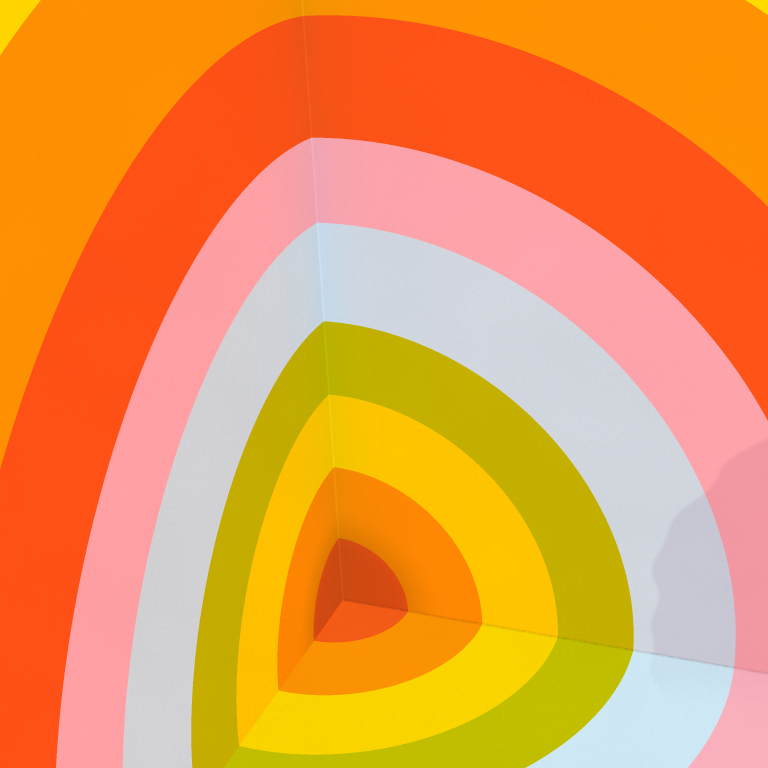
Write a Shadertoy shader that draws this background.

```glsl
// Concentric painted bands wrapped around the inner corner of a room.
// Each of the three faces has its own oblique perspective frame, in which
// every band is a plain circle; light, creases and a cast shadow go on top.

#define CORNER vec2(0.4466, 0.2188)
#define UP_AXIS vec2(-0.068, 0.998)
#define RIGHT_AXIS vec2(1.054, -0.183)
#define NEAR_AXIS vec2(-0.452, -0.636)
#define DEPTH vec3(0.346, 0.307, 0.73)   // foreshortening: up, right, near
#define SHADOW_CENTER vec2(1.107, 0.193)
#define SHADOW_RADIUS 0.26
#define GRAIN 0.012

const int BANDS = 9;
const vec3 PAINT[BANDS] = vec3[BANDS](
    vec3(0.97, 0.33, 0.08), vec3(1.00, 0.53, 0.01), vec3(1.00, 0.77, 0.00),
    vec3(0.77, 0.69, 0.00), vec3(0.82, 0.84, 0.87), vec3(1.00, 0.64, 0.67),
    vec3(1.00, 0.325, 0.09), vec3(1.00, 0.575, 0.01), vec3(1.00, 0.86, 0.00));
const float RADIUS[BANDS - 1] = float[BANDS - 1](
    0.0785, 0.1634, 0.2454, 0.3230, 0.4206, 0.4990, 0.6030, 0.7070);

float cross2(vec2 a, vec2 b) { return a.x * b.y - a.y * b.x; }

// Coordinates of d in the oblique basis (a, b)
vec2 inFrame(vec2 d, vec2 a, vec2 b) {
    return vec2(cross2(d, b), cross2(a, d)) / cross2(a, b);
}

// Distance from the corner, measured on the face itself
float faceRadius(vec2 q, vec2 depth) {
    return length(q) / (1.0 + dot(q, depth));
}

vec2 hashGradient(vec2 cell) {
    float h = fract(sin(dot(cell, vec2(127.1, 311.7))) * 43758.5);
    return vec2(cos(6.2832 * h), sin(6.2832 * h));
}

float gradientNoise(vec2 p) {
    vec2 i = floor(p), f = fract(p), e = vec2(0.0, 1.0);
    vec2 w = f * f * f * (f * (f * 6.0 - 15.0) + 10.0);
    float low = mix(dot(hashGradient(i), f),
                    dot(hashGradient(i + e.yx), f - e.yx), w.x);
    float high = mix(dot(hashGradient(i + e), f - e),
                     dot(hashGradient(i + 1.0), f - 1.0), w.x);
    return mix(low, high, w.y);
}

vec3 shade(vec2 p, float grain) {
    vec2 d = p - CORNER;

    // Find the face this point lies on
    vec2 rightWall = inFrame(d, UP_AXIS, RIGHT_AXIS);
    vec2 leftWall = inFrame(d, UP_AXIS, NEAR_AXIS);
    bool onRight = min(rightWall.x, rightWall.y) >= 0.0;
    bool onLeft = !onRight && min(leftWall.x, leftWall.y) >= 0.0;
    bool onFloor = !onRight && !onLeft;

    float r;
    vec3 light = vec3(1.0);
    if (onRight) {
        r = faceRadius(rightWall, DEPTH.xy);
    } else if (onLeft) {
        r = faceRadius(leftWall, DEPTH.xz);
        light = vec3(1.0, 0.975, 0.955);
    } else {
        r = faceRadius(inFrame(d, RIGHT_AXIS, NEAR_AXIS), DEPTH.yz);
        light = vec3(0.98, 1.08, 1.10);
    }

    // Paint: the outermost edge sits a little farther out on the left wall
    int band = 0;
    for (int i = 0; i < BANDS - 1; i++) {
        float edge = RADIUS[i] + (onLeft && i == BANDS - 2 ? 0.021 : 0.0);
        if (r > edge) band = i + 1;
    }
    vec3 color = PAINT[band] * light;

    // Walls: cool tint beside the upright crease, dark innermost corner
    float upright = abs(cross2(d, normalize(UP_AXIS)));
    float floorLine = abs(cross2(d, normalize(RIGHT_AXIS)));
    if (!onFloor) {
        color *= mix(vec3(1.0), vec3(0.93, 1.01, 1.06), exp(-upright / 0.035));
        color *= mix(0.87, 1.0, smoothstep(0.06, 0.12, r));
        color += 0.035 * (1.0 - smoothstep(0.0004, 0.0018, upright));
    }

    // Rough joint between the right wall and the floor
    if (d.x > 0.0)
        color *= 1.0 - (0.08 + 0.1 * grain) * (1.0 - smoothstep(0.0006, 0.0025, floorLine));

    // Soft shadow cast from the right
    float wobble = 0.006 * sin(p.y * 38.0) + 0.004 * sin(p.y * 91.0);
    float shadow = 1.0 - smoothstep(-0.004, 0.004,
        length(p - SHADOW_CENTER) - SHADOW_RADIUS + wobble);
    shadow *= onRight ? 1.0 : 0.4 * smoothstep(0.07, 0.13, p.y);
    return color * mix(vec3(1.0), vec3(0.95, 0.93, 0.95), shadow);
}

void mainImage(out vec4 fragColor, in vec2 fragCoord) {
    vec2 uv = fragCoord / iResolution.xy;
    float grain = gradientNoise(uv * 190.0);
    float mottle = gradientNoise(uv * 7.0) + 0.5 * gradientNoise(uv * 17.0);

    // Average a 3 x 3 grid of samples to smooth every edge
    vec3 color = vec3(0.0);
    for (int i = 0; i < 9; i++) {
        vec2 offset = (vec2(i % 3, i / 3) - 1.0) / 3.0;
        color += shade((fragCoord + offset) / iResolution.xy, grain) / 9.0;
    }
    color *= 1.0 + GRAIN * (grain + mottle);
    fragColor = vec4(clamp(color, 0.0, 1.0), 1.0);
}
```
